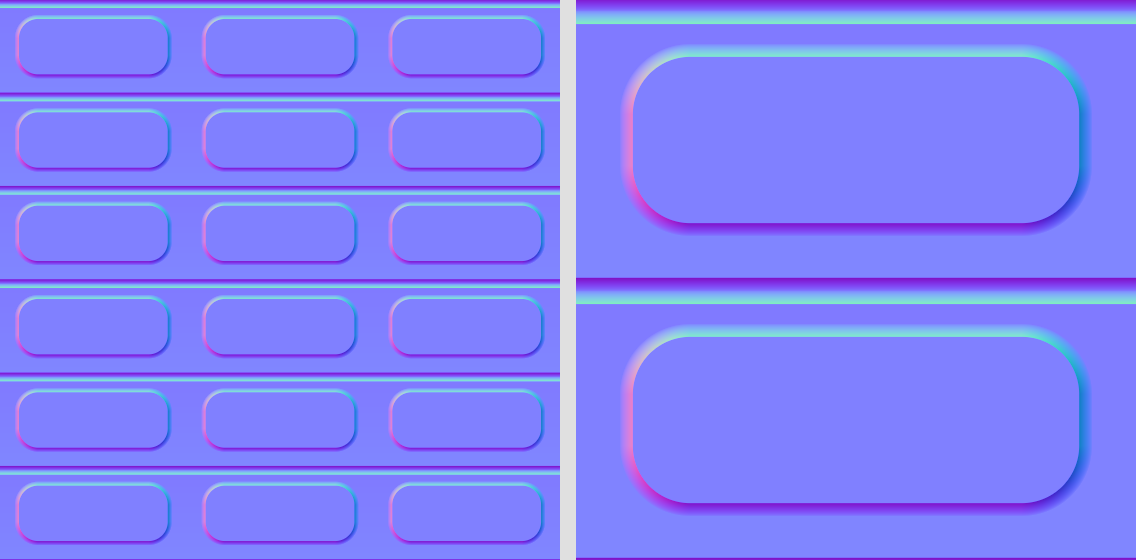
Left: the whole. Right: its middle third, enlarged.
Give the GLSL for this texture map, as a WebGL 2 fragment shader.

```glsl
#version 300 es
precision highp float;
// Tangent-space normal map of wall siding: rows split by V grooves, each cell
// holding one rounded panel with a narrow bevel around it. Slopes come from a
// rounded-box distance and a curved groove profile, then pack into RGB.

uniform vec2 u_resolution;
out vec4 fragColor;

const vec2 REPEATS = vec2(3.0, 6.0);
const vec2 CELL = vec2(2.0, 1.0);          // cell size, in row heights
const vec2 PANEL_HALF = vec2(0.797, 0.297);
const float PANEL_RADIUS = 0.205;
const float BEVEL_WIDTH = 0.047;
const float BEVEL_SLOPE = 0.88;
const float GROOVE_WIDTH = 0.094;
const float GROOVE_SHIFT = 0.008;          // groove starts just above the row
const float GROOVE_SLOPE = 0.88;
const float FALLOFF = 0.7;                 // below one keeps slopes steep longer
const float ROW_LEAN = 0.055;

// Coverage of the region where d is positive, one pixel wide
float coverage(float d, float pixel) {
    return clamp(d / pixel + 0.5, 0.0, 1.0);
}

// Rounded box: xy = outward direction, z = signed distance
vec3 roundedBox(vec2 p, vec2 halfSize, float radius) {
    vec2 q = abs(p) - halfSize + radius;
    vec2 corner = max(q, 0.0);
    float reach = length(corner);
    vec2 outward = sign(p) * corner / max(reach, 1e-4);
    return vec3(outward, reach + min(max(q.x, q.y), 0.0) - radius);
}

// Bevel is steepest at the panel rim and fades outward; x slopes inward
vec2 bevelTilt(vec3 box, float width, float slope, float pixel) {
    float fade = pow(clamp(1.0 - box.z / width, 0.0, 1.0), FALLOFF);
    return vec2(-box.x, box.y) * slope * fade * coverage(box.z, pixel);
}

// Groove turns from facing down at its top to facing up at its bottom
float grooveTilt(float depth, float width, float slope, float pixel) {
    float inside = coverage(depth, pixel) * coverage(width - depth, pixel);
    float across = 2.0 * clamp(depth / width, 0.0, 1.0) - 1.0;
    return slope * sign(across) * pow(abs(across), FALLOFF) * inside;
}

vec3 packNormal(vec2 tilt) {
    float z = sqrt(max(1.0 - dot(tilt, tilt), 0.0));
    return vec3(tilt, z) * 0.5 + 0.5;
}

void main() {
    vec2 uv = gl_FragCoord.xy / u_resolution;
    vec2 cell = fract(uv * REPEATS);
    float pixel = REPEATS.y / u_resolution.y;

    // Raised panel
    vec3 panel = roundedBox((cell - 0.5) * CELL, PANEL_HALF, PANEL_RADIUS);
    vec2 tilt = bevelTilt(panel, BEVEL_WIDTH, BEVEL_SLOPE, pixel);

    // Row groove, wrapped across the cell border
    float depth = fract(1.5 - cell.y + GROOVE_SHIFT) - 0.5;
    tilt.y += grooveTilt(depth, GROOVE_WIDTH, GROOVE_SLOPE, pixel);

    // Faint curvature of the board outside the panel and groove
    float offGroove = max(coverage(depth - GROOVE_WIDTH, pixel), coverage(-depth, pixel));
    float board = coverage(panel.z, pixel) * offGroove;
    tilt.y += ROW_LEAN * (1.0 - 2.0 * cell.y) * board;

    fragColor = vec4(packNormal(tilt), 1.0);
}
```
